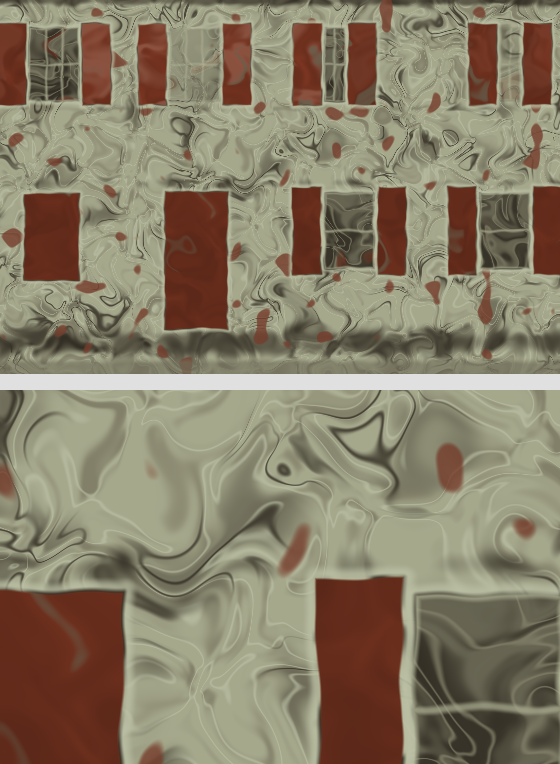
Top, the full canvas; bottom, a detail of the centre.
Write a Shadertoy shader that draws this texture.

```glsl
// Weathered plaster facade with two rows of red shutters, dark windows and a door.

const vec3 PALE  = vec3(0.65, 0.66, 0.55);
const vec3 LIGHT = vec3(0.74, 0.76, 0.65);
const vec3 STONE = vec3(0.51, 0.50, 0.41);
const vec3 SLATE = vec3(0.39, 0.38, 0.31);
const vec3 SOOT  = vec3(0.20, 0.18, 0.14);
const vec3 RED   = vec3(0.39, 0.17, 0.105);
const vec3 FADED = vec3(0.56, 0.34, 0.27);

vec2 gradientAt(vec2 cell) {
    float angle = 6.2832 * fract(sin(dot(cell, vec2(127.1, 311.7))) * 43758.5);
    return vec2(cos(angle), sin(angle));
}

// Gradient noise, roughly -1 to 1
float noise(vec2 p) {
    vec2 i = floor(p), f = p - i, e = vec2(1.0, 0.0);
    vec2 u = f * f * f * (f * (f * 6.0 - 15.0) + 10.0);
    float low = mix(dot(gradientAt(i), f), dot(gradientAt(i + e), f - e), u.x);
    float high = mix(dot(gradientAt(i + e.yx), f - e.yx), dot(gradientAt(i + 1.0), f - 1.0), u.x);
    return 1.5 * mix(low, high, u.y);
}

vec2 swirl(vec2 p, float amount) {
    return p + amount * vec2(noise(p), noise(p + 17.3));
}

float band(float y, float centre, float width) {
    float t = (y - centre) / width;
    return exp(-t * t);
}

// Thin line along the zero contour of the noise
float vein(vec2 p, float width) {
    return 1.0 - smoothstep(0.0, width, abs(noise(p)));
}

float boxDistance(vec2 p, vec2 halfSize) {
    vec2 d = abs(p) - halfSize;
    return length(max(d, 0.0)) + min(max(d.x, d.y), 0.0);
}

float fillMask(float d, float soft) {
    return 1.0 - smoothstep(-soft, soft, d);
}

vec3 plaster(vec2 p, vec2 q, float grime) {
    float tone = 0.5 + 0.6 * noise(q) + 0.3 * noise(q * 2.1 + 5.0);
    vec3 col = mix(STONE, PALE, smoothstep(-0.05, 0.6, tone));
    float patches = smoothstep(-0.15, 0.45, noise(p * 9.0 + 31.0));
    col = mix(col, SLATE, 0.75 * patches * smoothstep(0.0, 0.6, noise(q * 0.8 + 3.0)));
    col = mix(col, LIGHT, 0.6 * vein(q * 1.1 + 21.0, 0.12));
    col = mix(col, SOOT, 0.8 * patches * vein(q * 0.8 + 9.0, 0.13));
    float dirt = smoothstep(0.3, 1.0, grime + 0.55 * noise(q * 0.7 + 40.0));
    col = mix(col, mix(SOOT, SLATE, 0.5 + 0.7 * noise(q + 8.0)), dirt);
    float rust = smoothstep(0.43, 0.54, noise(p * 15.0 + 70.0) + 0.12 * grime - 0.1);
    return mix(col, mix(RED, FADED, 0.4), 0.8 * rust);
}

// Pale surround with a broken dark crack, shared by every opening
vec3 surround(vec3 col, float d, float wear, float soft) {
    col = mix(col, LIGHT, 0.7 * fillMask(d - 0.009, soft + 0.003));
    float crack = fillMask(abs(d) - 0.002, soft + 0.001);
    return mix(col, SOOT, crack * smoothstep(-0.4, 0.4, wear));
}

vec3 shutter(vec3 col, vec2 p, vec2 halfSize, vec2 q, float fade, float soft) {
    float d = boxDistance(p, halfSize);
    float wear = noise(q * 0.55 + 12.0);
    vec3 paint = RED * (1.0 + 0.13 * noise(q * 0.6) + 0.15 * fade);
    paint = mix(paint, FADED, fade * smoothstep(-0.25, 0.5, wear + 2.0 * p.y));
    paint = mix(paint, SLATE, 0.7 * smoothstep(0.45, 0.7, noise(q * 0.5 + 55.0)));
    return mix(surround(col, d, wear, soft), paint, fillMask(d, soft));
}

vec3 window(vec3 col, vec2 p, vec2 halfSize, vec2 panes, vec2 q, float strength, float soft) {
    float d = boxDistance(p, halfSize);
    vec2 cell = (p / halfSize * 0.5 + 0.5) * panes;
    vec2 toBar = abs(fract(cell + 0.5) - 0.5) * 2.0 * halfSize / panes;
    float bars = fillMask(min(toBar.x, toBar.y) - 0.003, soft + 0.001);
    vec3 glass = mix(SOOT, SLATE, smoothstep(-0.5, 0.5, noise(q) + 3.0 * p.y));
    glass = mix(glass, STONE, 0.7 * vein(q * 0.8 + 4.0, 0.15));
    glass = mix(glass, RED, 0.7 * smoothstep(0.35, 0.6, noise(q * 0.6 + 62.0)));
    glass = mix(glass, PALE, 0.75 * bars);
    vec3 opening = mix(surround(col, d, noise(q * 0.5), soft), glass, fillMask(d, soft));
    return mix(col, opening, strength);
}

void mainImage(out vec4 fragColor, in vec2 fragCoord) {
    vec2 p = fragCoord / iResolution.y;
    float soft = max(1.0 / iResolution.y, 0.0015);
    vec2 q = swirl(swirl(p * 11.0, 0.8) * 1.7, 0.8);
    vec2 w = p + 0.004 * vec2(noise(p * 21.0), noise(p * 21.0 + 7.0));

    // Wall, ledges and sooty base
    float grime = 0.95 * band(w.y, 0.085, 0.045) + 0.9 * band(w.y, 1.0, 0.018)
                + 0.4 * band(w.y, 0.51, 0.016) + 0.4 * band(w.y, 0.71, 0.012);
    vec3 col = plaster(p, q, grime);
    col = mix(col, mix(SLATE, STONE, 0.5 + 0.5 * noise(q)), 0.7 * fillMask(w.y - 0.035, 0.01));

    // Upper floor: four bays, alternately clear and plastered over
    for (int i = 0; i < 4; i++) {
        float bay = float(i);
        vec2 local = w - vec2(0.145 + 0.375 * bay + 0.094 * step(2.5, bay), 0.828);
        float spread = i < 2 ? 0.113 : 0.073;
        float strength = i % 2 == 0 ? 1.0 : 0.3;
        vec2 panes = vec2(i < 2 ? 3.0 : 2.0, 2.0);
        col = window(col, local, vec2(spread - 0.046, 0.098), panes, q, strength, soft);
        for (int side = 0; side < 2; side++) {
            float fade = abs(float(2 * i + side) - 2.5) < 2.0 ? 0.85 : 0.25;
            vec2 offset = vec2(spread * float(2 * side - 1), 0.0);
            col = shutter(col, local - offset, vec2(0.037, 0.108), q, fade, soft);
        }
    }

    // Ground floor: two shuttered windows, a closed one and the door
    for (int i = 0; i < 2; i++) {
        vec2 local = w - vec2(0.934 + 0.416 * float(i), 0.383);
        col = window(col, local, vec2(0.066, 0.1), vec2(1.0, 2.0), q, 0.95, soft);
        for (float side = -1.0; side < 2.0; side += 2.0)
            col = shutter(col, local - vec2(0.114 * side, 0.0), vec2(0.037, 0.117), q, 0.0, soft);
    }
    col = shutter(col, w - vec2(0.139, 0.367), vec2(0.073, 0.115), q, 0.0, soft);
    col = shutter(col, w - vec2(0.525, 0.304), vec2(0.083, 0.182), q, 0.0, soft);

    fragColor = vec4(col, 1.0);
}
```
